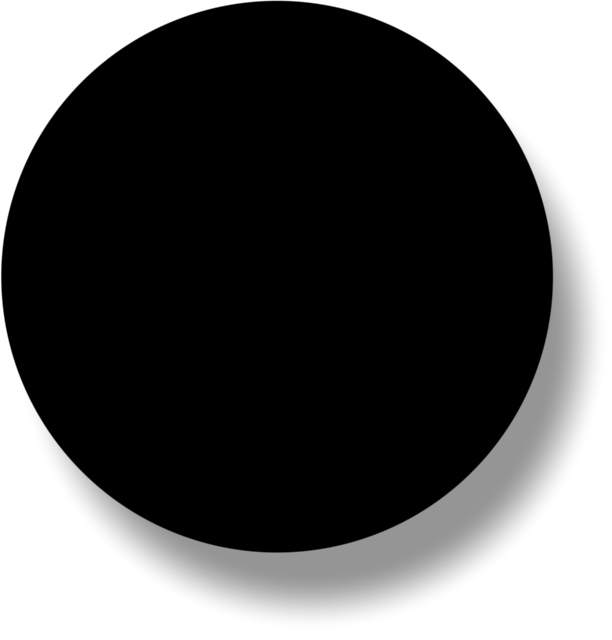
Reproduce this background procedurally as a Shadertoy shader.

```glsl
// A flat black disc on white, casting a soft grey shadow down and to the right.
// Both are circle distance functions in units of canvas height: the disc has
// a pixel-wide smooth edge, the shadow a wide feathered one.

#define DISC_CENTER   vec2(0.4330, 0.5677)
#define DISC_RADIUS   0.4310
#define SHADOW_CENTER vec2(0.4870, 0.4780)
#define SHADOW_RADIUS 0.4190
#define SHADOW_BLUR   0.0460
#define PAPER_COLOR   vec3(1.0)
#define SHADOW_COLOR  vec3(0.585)
#define DISC_COLOR    vec3(0.0)

// Signed distance to a circle, negative inside
float circleDistance(vec2 p, vec2 center, float radius) {
    return length(p - center) - radius;
}

// Coverage falling from 1 inside to 0 outside over a band around the edge
float coverage(float dist, float feather) {
    return 1.0 - smoothstep(-feather, feather, dist);
}

void mainImage(out vec4 fragColor, in vec2 fragCoord) {
    vec2 p = fragCoord / iResolution.y;
    float pixel = 1.0 / iResolution.y;

    // Soft shadow on the paper
    float shadow = coverage(circleDistance(p, SHADOW_CENTER, SHADOW_RADIUS), SHADOW_BLUR);
    vec3 color = mix(PAPER_COLOR, SHADOW_COLOR, shadow);

    // Crisp disc on top
    float disc = coverage(circleDistance(p, DISC_CENTER, DISC_RADIUS), pixel);
    color = mix(color, DISC_COLOR, disc);

    fragColor = vec4(color, 1.0);
}
```
